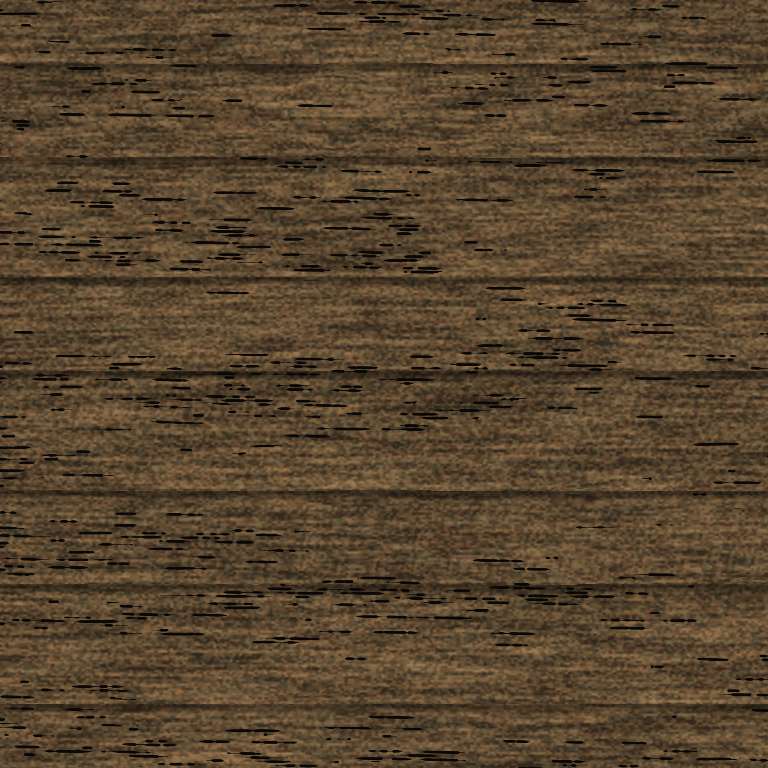
Write a Shadertoy shader that draws this texture.

```glsl
const vec3 DARK_WOOD = vec3(0.20, 0.16, 0.11);
const vec3 LIGHT_WOOD = vec3(0.55, 0.43, 0.285);
const vec3 CRACK_COLOR = vec3(0.035, 0.03, 0.022);
const float PAIR_HEIGHT = 0.278;   // one wide and one narrow board
const float WIDE_HEIGHT = 0.156;
const float FIRST_SEAM = 0.083;

float hash(vec2 p) {
    return fract(sin(dot(p, vec2(127.1, 311.7))) * 43758.5453);
}

float noise(vec2 p) {
    vec2 i = floor(p), f = fract(p);
    f = f * f * (3.0 - 2.0 * f);
    return mix(mix(hash(i), hash(i + vec2(1, 0)), f.x),
               mix(hash(i + vec2(0, 1)), hash(i + vec2(1, 1)), f.x), f.y);
}

// Noise centred on zero
float ripple(vec2 p) {
    return noise(p) - 0.5;
}

// One row of fibre, shifted by its own random offset
float fibre(float x, float row) {
    x += 17.0 * hash(vec2(row, 5.9));
    float i = floor(x);
    return mix(hash(vec2(i, row)), hash(vec2(i + 1.0, row)), smoothstep(0.0, 1.0, x - i)) - 0.5;
}

// Fibres blended from row to row
float streaks(vec2 p) {
    float row = floor(p.y);
    return mix(fibre(p.x, row), fibre(p.x, row + 1.0), smoothstep(0.0, 1.0, p.y - row));
}

// Board index, distance above its lower seam, distance below its upper seam
vec3 boardAt(float y) {
    float t = (y - FIRST_SEAM) / PAIR_HEIGHT;
    float local = fract(t) * PAIR_HEIGHT;
    float upper = step(WIDE_HEIGHT, local);
    float bottom = upper * WIDE_HEIGHT;
    float top = mix(WIDE_HEIGHT, PAIR_HEIGHT, upper);
    return vec3(2.0 * floor(t) + upper, local - bottom, top - local);
}

// Vertical grain bend in x, ring shade in y
vec2 knots(vec2 p) {
    vec2 sum = vec2(0.0);
    for (float i = 0.0; i < 7.0; i++) {
        vec2 center = vec2(hash(vec2(i, 3.1)), (i + 0.2 + 0.6 * hash(vec2(i, 8.7))) / 7.0);
        vec2 q = (p - center) * vec2(32.0, 50.0);
        float r = length(q + 0.6 * ripple(p * 70.0));
        float falloff = exp(-r * r);
        sum += falloff * vec2(0.008 * clamp(q.y * 2.0, -1.0, 1.0), sin(r * 12.0));
    }
    return sum;
}

// Streaks along the board, from broad stains down to fine grit
float grain(vec2 p, float seed) {
    vec2 q = p + vec2(seed * 5.3, seed * 0.37);
    return 0.14 * ripple(q * vec2(4.0, 13.0))
         + 0.13 * streaks(q * vec2(7.0, 70.0))
         + 0.26 * streaks(q * vec2(9.0, 140.0))
         + 0.46 * streaks(q * vec2(15.0, 230.0))
         + 0.34 * streaks(q * vec2(45.0, 270.0))
         + 0.62 * streaks(q * vec2(240.0, 330.0));
}

// Thin broken slits, one candidate in each cell of the grid
float cracks(vec2 p, vec2 grid, float density, float halfWidth, float pixel) {
    p.y += 0.012 * p.x + 0.0015 * ripple(p * vec2(20.0, 12.0));
    float row = floor(p.y * grid.y);
    p.x += hash(vec2(row, 4.7));
    vec2 cell = floor(p * grid);
    vec2 local = (fract(p * grid) - 0.5) / grid;
    float size = hash(cell + 19.3);
    float along = local.x * grid.x / mix(0.08, 0.49, size);
    float ragged = mix(0.15, 1.5, smoothstep(0.15, 0.5, noise(vec2(p.x * 130.0, row))));
    float d = abs(local.y) - halfWidth * ragged * (1.0 - pow(abs(along), 8.0));
    float slit = 1.0 - smoothstep(-0.5 * pixel, 0.5 * pixel, d);
    return slit * step(abs(along), 1.0) * step(hash(cell), density);
}

void mainImage(out vec4 fragColor, in vec2 fragCoord) {
    vec2 uv = fragCoord / iResolution.xy;
    float pixel = 1.0 / iResolution.y;

    // Boards with slightly wavering seams
    float waver = 0.002 * ripple(vec2(uv.x * 6.0, 0.5));
    vec3 board = boardAt(uv.y + waver);
    float above = board.y, below = board.z;

    // Wood tone, darker around the crack clusters
    float cluster = smoothstep(0.30, 0.90, noise(uv * vec2(3.5, 19.0) + 6.4));
    vec2 knot = knots(uv);
    vec2 p = uv + vec2(0.0, knot.x + 0.005 * ripple(uv * vec2(5.0, 9.0)));
    float tone = 0.515 + 1.08 * grain(p, board.x) + 0.04 * knot.y - 0.06 * cluster;
    tone += 0.04 * (hash(vec2(board.x, 2.9)) - 0.5) + 0.04 * (uv.x - 0.5);

    // Worn pale lip on the lower edge of each board
    float wear = noise(vec2(uv.x * 14.0, board.x * 7.1));
    float lip = smoothstep(0.001, 0.003, above) * (1.0 - smoothstep(0.004, 0.009, above));
    tone += 0.32 * lip * wear;
    vec3 color = mix(DARK_WOOD, LIGHT_WOOD, clamp(tone, 0.0, 1.2));

    // Faint red and green drift
    float drift = 0.5 * streaks(p * vec2(22.0, 140.0)) + streaks(p * vec2(130.0, 220.0) + 31.0);
    color += drift * vec3(0.032, -0.012, -0.016);

    // Seam: a dark band fading onto the board beneath
    float groove = 1.0 - smoothstep(0.006, 0.014, below);
    float slot = 1.0 - smoothstep(0.0015, 0.0045, abs(below - 0.003));
    float depth = 0.75 + 0.25 * noise(vec2(uv.x * 9.0, board.x));
    color *= 1.0 - depth * max(0.36 * groove, 0.48 * slot);

    // Clustered cracks, denser to the left
    float density = 0.38 * cluster * mix(1.5, 0.45, uv.x) + 0.02;
    float slit = cracks(uv, vec2(13.0, 200.0), density, 0.0012, pixel);
    color = mix(color, CRACK_COLOR, slit);

    fragColor = vec4(color, 1.0);
}
```
